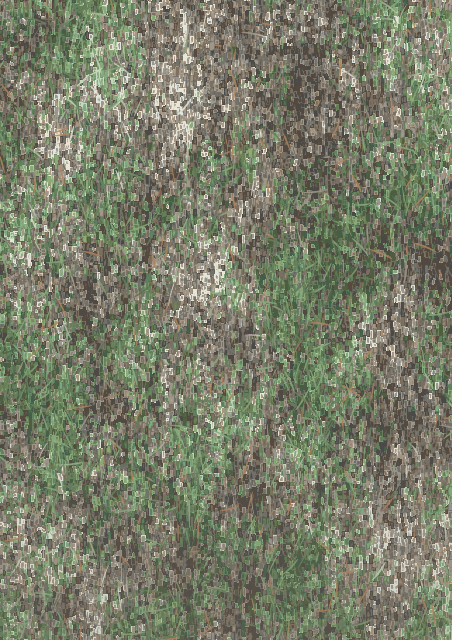
A Shadertoy shader for this texture:

```glsl
// Patchy turf over bare soil: small upright mosaic cells with thin rims,
// coloured by broad growth and light fields of gradient noise, then overlaid
// with scattered, slightly bent blades of grass, straw and orange stalks.

const vec2  CELL_SIZE    = vec2(0.0054, 0.0078);  // mosaic cell, canvas heights
const float CELL_WARP    = 0.0045;                // bending of the cell grid
const float RIM_WIDTH    = 0.0009;
const float RIM_CONTRAST = 0.26;
const float STREAK_TONE  = 0.26;                  // vertical light and dark bands
const float BROAD_TONE   = 0.38;                  // large light and dark areas
const float BLADE_GRID   = 0.026;
const float BLADE_WIDTH  = 0.0011;
const int   BLADE_LAYERS = 4;
const float GROWTH_MEAN  = 0.46;
const float GROWTH_SWING = 1.25;

const vec3 SOIL_DARK   = vec3(0.32, 0.295, 0.265);
const vec3 SOIL_MID    = vec3(0.465, 0.44, 0.395);
const vec3 SOIL_LIGHT  = vec3(0.62, 0.585, 0.53);
const vec3 CREAM       = vec3(0.88, 0.88, 0.83);
const vec3 GRASS_DARK  = vec3(0.30, 0.37, 0.27);
const vec3 GRASS_MID   = vec3(0.405, 0.495, 0.36);
const vec3 GRASS_LIGHT = vec3(0.53, 0.655, 0.48);
const vec3 GRASS_PALE  = vec3(0.77, 0.83, 0.72);
const vec3 ORANGE      = vec3(0.68, 0.51, 0.36);

float hash(vec2 p) {
    vec3 q = fract(p.xyx * 0.1031);
    q += dot(q, q.yzx + 33.33);
    return fract((q.x + q.y) * q.z);
}

vec2 hash2(vec2 p) {
    return vec2(hash(p + 17.3), hash(p + 71.9));
}

float cornerSlope(vec2 corner, vec2 offset) {
    float a = 6.2832 * hash(corner);
    return dot(vec2(cos(a), sin(a)), offset);
}

// Gradient noise, roughly -0.7 to 0.7
float noise(vec2 p) {
    vec2 i = floor(p), f = fract(p);
    vec2 u = f * f * f * (f * (f * 6.0 - 15.0) + 10.0);
    vec2 e = vec2(1.0, 0.0);
    float low  = mix(cornerSlope(i, f), cornerSlope(i + e, f - e), u.x);
    float high = mix(cornerSlope(i + e.yx, f - e.yx), cornerSlope(i + 1.0, f - 1.0), u.x);
    return mix(low, high, u.y);
}

vec3 ramp(vec3 a, vec3 b, vec3 c, vec3 d, float t) {
    vec3 col = mix(a, b, smoothstep(0.08, 0.34, t));
    col = mix(col, c, smoothstep(0.46, 0.66, t));
    return mix(col, d, smoothstep(0.80, 0.98, t));
}

vec3 soilColour(float t)  { return ramp(SOIL_DARK, SOIL_MID, SOIL_LIGHT, CREAM, t); }
vec3 grassColour(float t) { return ramp(GRASS_DARK, GRASS_MID, GRASS_LIGHT, GRASS_PALE, t); }

// Share of grass: thin along the middle and at the top centre
float growth(vec2 p, float midX) {
    float patches = noise(p * vec2(6.0, 4.5) + 3.7) + 0.6 * noise(p * vec2(17.0, 12.0) + 40.0);
    float dx = (p.x - midX) / 0.15;
    float bare = exp(-dx * dx) * (0.20 + 0.32 * smoothstep(0.70, 1.0, p.y));
    return clamp(GROWTH_MEAN + GROWTH_SWING * patches - bare, 0.03, 0.92);
}

// Large areas of brighter and darker ground, paler at the top centre
float broadTone(vec2 p, float midX) {
    float areas = noise(p * vec2(5.0, 4.0) + 61.0) + 0.7 * noise(p * vec2(16.0, 10.0) + 12.0);
    float dx = (p.x - midX) / 0.20;
    return BROAD_TONE * areas + 0.08 * exp(-dx * dx) * smoothstep(0.6, 0.9, p.y);
}

// Upright cells in columns, each with its own row height
vec3 mosaic(vec2 p, float grassShare, float broad, float px) {
    vec2 q = p + CELL_WARP * vec2(noise(p * vec2(75.0, 48.0)), noise(p * 85.0 + 90.0));
    float column = floor(q.x / CELL_SIZE.x);
    vec2 size = CELL_SIZE * vec2(1.0, mix(0.65, 1.8, hash(vec2(column, 5.0))));
    vec2 g = vec2(q.x / size.x, q.y / size.y + 9.0 * hash(vec2(column, 8.0)));
    vec2 id = floor(g);

    // Distance to the wall of a rounded cell
    float radius = 0.0016;
    vec2 d = abs(fract(g) - 0.5) * size - 0.5 * size + radius;
    float wall = length(max(d, 0.0)) + min(max(d.x, d.y), 0.0) - radius;
    float rim = smoothstep(-RIM_WIDTH - px, -RIM_WIDTH + 0.5 * px, wall);

    float tone = 0.04 + 0.66 * hash(id + 2.0) + broad;
    tone += STREAK_TONE * noise(p * vec2(75.0, 9.0) + 21.0);
    tone += 0.22 * noise(p * vec2(230.0, 150.0));
    float rimSide = hash(id + 30.0) < 0.55 ? 1.0 : -0.8;
    tone = clamp(tone + rim * rimSide * RIM_CONTRAST, 0.0, 1.0);

    bool grassy = hash(id + 60.0) < grassShare;
    vec3 tint = 0.05 * (hash(id + 90.0) - 0.5) * vec3(1.0, 0.0, -0.8);
    return (grassy ? grassColour(tone) : soilColour(tone)) + tint;
}

// One layer of bent strokes, mostly upright
vec3 addBlades(vec3 col, vec2 p, float layer, float midX, float broad, float px) {
    vec2 g = p / BLADE_GRID + layer * vec2(37.4, 53.7);
    vec2 base = floor(g);
    for (int k = 0; k < 9; k++) {
        vec2 id = base + vec2(k % 3, k / 3) - 1.0;
        vec2 rel = (g - id - hash2(id)) * BLADE_GRID;
        vec2 r = hash2(id + 140.0);
        float lean = (r.x - 0.5) * (r.y > 0.75 ? 3.0 : 1.1);
        vec2 axis = vec2(sin(lean), cos(lean));
        float reach = BLADE_GRID * mix(0.2, 0.8, hash(id + 220.0));
        float along = dot(rel, axis) / reach;
        float across = dot(rel, vec2(axis.y, -axis.x)) + 0.2 * reach * (r.y - 0.5) * along * along;
        float width = BLADE_WIDTH * mix(0.6, 1.4, r.y) * (1.0 - 0.6 * along * along);
        float cover = 1.0 - smoothstep(-px, px, abs(across) - width);
        cover *= 1.0 - smoothstep(0.9, 1.0, abs(along));
        if (cover <= 0.0) continue;

        float share = growth(p - rel, midX);
        float kind = hash(id + 310.0);
        float tone = 0.22 + 0.62 * hash(id + 400.0) + 0.8 * broad;
        vec3 blade = kind < share ? grassColour(tone) : kind > 0.96 ? ORANGE : soilColour(tone + 0.1);
        bool present = kind < share || kind > 0.90;
        col = mix(col, blade, present ? 0.85 * cover : 0.0);
    }
    return col;
}

void mainImage(out vec4 fragColor, in vec2 fragCoord) {
    vec2 p = fragCoord / iResolution.y;
    float midX = 0.5 * iResolution.x / iResolution.y;
    float px = 0.6 / iResolution.y;
    float broad = broadTone(p, midX);

    vec3 col = mosaic(p, growth(p, midX) * 0.9, broad, px);
    for (int i = 0; i < BLADE_LAYERS; i++) col = addBlades(col, p, float(i), midX, broad, px);

    // Softer contrast toward the bottom
    col = mix(SOIL_MID, col, mix(0.88, 1.05, smoothstep(0.0, 0.4, p.y)));
    fragColor = vec4(clamp(col, 0.0, 1.0), 1.0);
}
```
